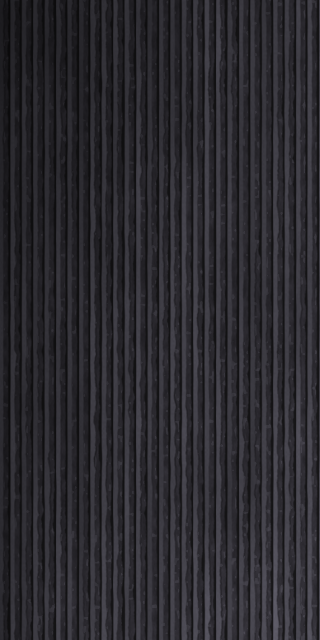
A Shadertoy shader for this texture:

```glsl
// Dark charcoal wall panel of narrow vertical ribs with rough, chipped flanks.
#define RIBS 28.0          // ribs across the canvas
#define RIB_SHIFT 0.88     // start of the first smooth face, in ribs
#define FACE_WIDTH 0.41    // smooth face, share of a rib
#define FLANK_END 0.84     // where the rough flank meets the groove
#define WOBBLE 0.30        // waviness of the broken edges
#define CHIP_SCALE 30.0    // chips per canvas width, along a rib
#define EDGE_SOFT 0.09     // softness of the edges, in ribs
#define GRAIN 0.07         // strength of the fine surface grain
#define FACE_COLOR vec3(0.234, 0.229, 0.258)
#define FLANK_COLOR vec3(0.152, 0.146, 0.167)
#define GROOVE_COLOR vec3(0.070, 0.068, 0.073)

float hash(vec2 p) {
    return fract(sin(dot(p, vec2(127.1, 311.7))) * 43758.545);
}

float noise(vec2 p) {
    vec2 i = floor(p), f = fract(p);
    f = f * f * (3.0 - 2.0 * f);
    return mix(mix(hash(i), hash(i + vec2(1, 0)), f.x),
               mix(hash(i + vec2(0, 1)), hash(i + vec2(1, 1)), f.x), f.y);
}

float fbm(vec2 p) {
    float sum = 0.0, amp = 0.5;
    for (int i = 0; i < 4; i++) {
        sum += amp * noise(p);
        p = p * 2.03 + 17.3;
        amp *= 0.5;
    }
    return sum / 0.9375;
}

void mainImage(out vec4 fragColor, in vec2 fragCoord) {
    vec2 uv = fragCoord / iResolution.xy;
    vec2 p = fragCoord / iResolution.x;
    float x = p.x * RIBS - RIB_SHIFT;
    float rib = floor(x), t = fract(x);
    float soft = max(EDGE_SOFT, 0.75 * RIBS / iResolution.x);

    // Each rib breaks along its own edges, in some stretches more than others
    float seed = hash(vec2(rib, 4.7));
    float along = p.y * CHIP_SCALE + seed * 91.0;
    float wear = smoothstep(0.25, 0.7, noise(vec2(rib * 0.7, p.y * 4.0 + seed * 9.0)));
    float wobble = WOBBLE * mix(0.35, 1.1, wear);
    float faceEdge = FACE_WIDTH + wobble * (fbm(vec2(along, rib * 7.3)) - 0.5);
    float flankEdge = FLANK_END + wobble * (fbm(vec2(along * 1.2, rib * 5.1 + 40.0)) - 0.5);
    float startEdge = 0.04 + 0.2 * wobble * (noise(vec2(along * 0.6, rib + 70.0)) - 0.5);

    // Smooth face, rough flank and groove
    float enter = smoothstep(startEdge - soft, startEdge + soft, t);
    float onFace = enter * (1.0 - smoothstep(faceEdge - soft, faceEdge + soft, t));
    float onFlank = enter * (1.0 - smoothstep(flankEdge - soft, flankEdge + soft, t));
    float rough = fbm(vec2(x * 2.2, along * 1.1));
    vec3 flank = FLANK_COLOR * (0.74 + 0.52 * rough);
    float streak = noise(vec2(rib * 3.7, p.y * 3.0 + seed * 20.0));
    vec3 face = FACE_COLOR * (0.80 + 0.18 * seed + 0.22 * streak);
    vec3 color = mix(GROOVE_COLOR, flank, onFlank);
    color = mix(color, face, onFace);

    // Broken shadow beside the face and a few small chips on the flank
    float shadow = exp(-pow((t - faceEdge - 0.09) / 0.08, 2.0));
    color *= 1.0 - 0.25 * wear * shadow * smoothstep(0.35, 0.65, rough);
    float chip = smoothstep(0.74, 0.88, noise(vec2(x * 4.0 + 9.0, along * 2.4)));
    color += 0.05 * chip * (onFlank - onFace) * vec3(1.0, 1.0, 1.1);

    // Fine grain, then broad light falling off to the upper left
    color *= 1.0 + GRAIN * (noise(p * vec2(210.0, 150.0)) - 0.5);
    float light = 0.69 + 0.32 * uv.x + 0.34 * (1.0 - uv.y);
    light += 0.30 * (fbm(p * vec2(4.0, 2.0) + 3.0) - 0.5);
    light *= 0.80 + 0.20 * smoothstep(0.0, 0.10, uv.x);
    fragColor = vec4(color * light, 1.0);
}
```
